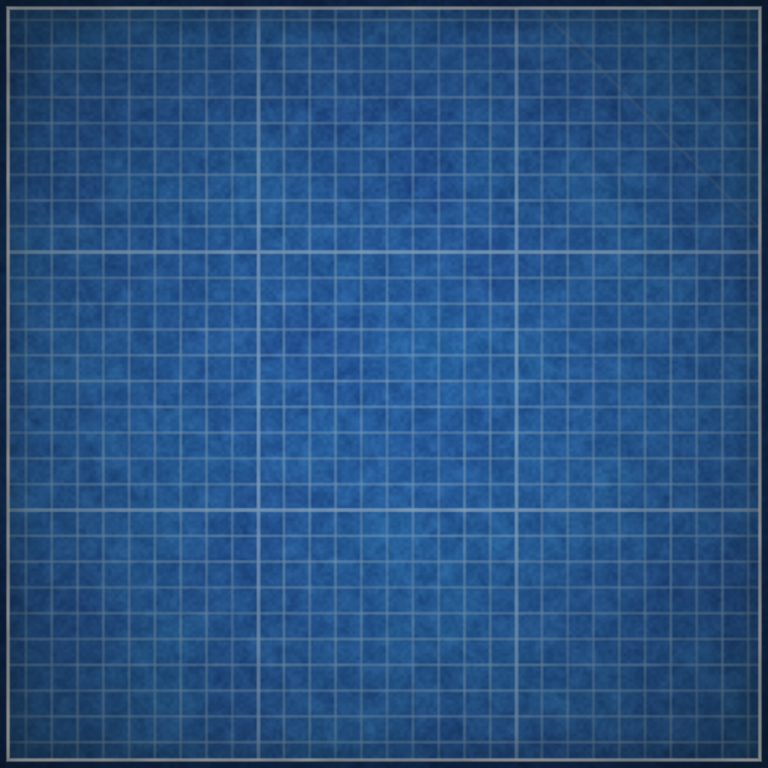
Give the GLSL for this pattern, as a WebGL 1 fragment shader.

```glsl
precision highp float;
// Worn blueprint paper: a fine grid with a heavier rule every ten cells,
// inside a thin pale frame. Value noise mottles the paper and fades the ink;
// a diagonal crease and a vignette age the sheet.
uniform vec2 u_resolution;

float hash(vec2 p) {
  vec3 q = fract(vec3(p.xyx) * 0.1031);
  q += dot(q, q.yzx + 33.33);
  return fract((q.x + q.y) * q.z);
}

float noise(vec2 p) {
  vec2 i = floor(p), f = fract(p);
  f = f * f * (3.0 - 2.0 * f);
  return mix(mix(hash(i), hash(i + vec2(1.0, 0.0)), f.x),
             mix(hash(i + vec2(0.0, 1.0)), hash(i + vec2(1.0, 1.0)), f.x), f.y);
}

float fbm(vec2 p) {
  float sum = 0.0, gain = 0.5;
  for (int i = 0; i < 5; i++) {
    sum += gain * noise(p);
    p = mat2(1.6, 1.2, -1.2, 1.6) * p + 7.3;
    gain *= 0.55;
  }
  return sum;
}

// Soft-edged stroke; dist is the distance to its centre line.
float stroke(float dist, float halfWidth, float pixel) {
  float soft = max(pixel, 0.0019);
  return 1.0 - smoothstep(halfWidth - 0.7 * soft, halfWidth + soft, abs(dist));
}

// Distance to the nearest of the evenly spaced lines.
float lineDistance(float x, float period) {
  return (fract(x / period + 0.5) - 0.5) * period;
}

// Fine lines whose strength differs from one to the next.
float fineLine(float x, float seed, float pixel) {
  float index = floor(x / 0.03359 + 0.5);
  float strength = mix(0.8, 1.0, hash(vec2(index, seed)));
  return strength * stroke(lineDistance(x, 0.03359), 0.0016, pixel);
}

void main() {
  vec2 uv = gl_FragCoord.xy / u_resolution;
  float pixel = 1.0 / min(u_resolution.x, u_resolution.y);
  vec2 centered = uv - 0.5;
  float edge = 0.4895 - max(abs(centered.x), abs(centered.y));
  float inside = smoothstep(-0.002, 0.002, edge);

  // Paper: faint broad stains, small mottles and fine grain.
  float cloud = fbm(uv * 9.0 + 3.1) - 0.57;
  float mottle = fbm(uv * 60.0 + 19.0) - 0.57;
  float grain = noise(uv * 210.0) - 0.5;
  vec3 color = vec3(0.155, 0.37, 0.615);
  color += cloud * vec3(0.02, 0.10, 0.07);
  color += mottle * vec3(0.08, 0.13, 0.15) + grain * vec3(0.035, 0.05, 0.055);

  // Grid ink, slightly faded in patches and stopped by the frame.
  float wear = inside * mix(0.8, 1.1, noise(uv * 38.0 + 5.0));
  float across = fineLine(uv.x - 0.0002, 1.0, pixel);
  float down = fineLine(uv.y, 2.0, pixel);
  float fine = across + down - 0.6 * across * down;
  color = mix(color, vec3(0.50, 0.63, 0.73), 0.5 * wear * fine);
  float heavy = max(stroke(lineDistance(uv.x - 0.001, 0.3359), 0.0021, pixel),
                    stroke(lineDistance(uv.y, 0.3359), 0.0023, pixel));
  color = mix(color, vec3(0.54, 0.66, 0.77), 0.58 * wear * heavy);

  // Faint crease across the upper right corner.
  float crease = stroke((uv.x + uv.y - 1.692) * 0.7071, 0.0018, pixel);
  color = mix(color, vec3(0.48, 0.53, 0.60), 0.24 * wear * crease);

  // Vignette that also greys the blue, then a darker margin.
  float falloff = dot(centered, centered);
  color = mix(color, vec3(dot(color, vec3(0.3, 0.5, 0.2))), 0.15 * falloff);
  color *= 1.0 - 0.95 * falloff;
  color *= mix(vec3(0.5, 0.55, 0.62), vec3(1.0), inside);
  color *= 1.0 - 0.12 * (1.0 - smoothstep(0.0, 0.04, edge));

  // Pale frame with slight wear.
  float frameInk = stroke(edge, 0.0019, pixel) * mix(0.75, 1.0, noise(uv * 30.0));
  color = mix(color, vec3(0.60, 0.60, 0.59), 0.9 * frameInk);

  gl_FragColor = vec4(clamp(color, 0.0, 1.0), 1.0);
}
```
